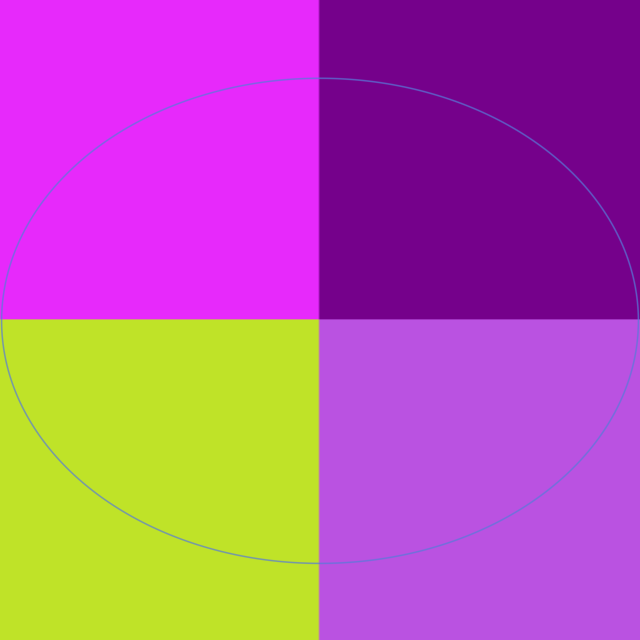
Give the GLSL for this background, as a WebGL 1 fragment shader.

```glsl
precision highp float;

uniform vec2 u_resolution;

const vec3 MAGENTA = vec3(0.905, 0.160, 0.985);
const vec3 PURPLE = vec3(0.460, 0.005, 0.545);
const vec3 LIME = vec3(0.750, 0.890, 0.155);
const vec3 LILAC = vec3(0.728, 0.320, 0.882);
const vec3 RING_BLUE = vec3(0.340, 0.480, 0.850);

const vec2 CROSSING = vec2(0.4985, 0.5010);
const vec2 SEAM_SOFTNESS = vec2(0.0022, 0.0014);

const vec2 RING_CENTER = vec2(0.5, 0.4987);
const vec2 RING_RADII = vec2(0.4975, 0.3790);
const float RING_HALF_WIDTH = 0.0012;
const float RING_SOFTNESS = 0.0012;
const float RING_OPACITY = 0.72;

// First-order signed distance to an axis-aligned ellipse
float ellipseDistance(vec2 p, vec2 radii) {
  float level = length(p / radii);
  float slope = length(p / (radii * radii));
  return level * (level - 1.0) / max(slope, 0.0001);
}

// Four flat panels meeting at the crossing
vec3 quadrants(vec2 uv, vec2 pixel) {
  vec2 soft = max(SEAM_SOFTNESS, 0.5 * pixel);
  vec2 side = smoothstep(-soft, soft, uv - CROSSING);
  vec3 lower = mix(LIME, LILAC, side.x);
  vec3 upper = mix(MAGENTA, PURPLE, side.x);
  return mix(lower, upper, side.y);
}

// Coverage of the thin elliptical outline
float ringMask(vec2 uv, vec2 pixel) {
  float soft = max(RING_SOFTNESS, 0.5 * max(pixel.x, pixel.y));
  float d = abs(ellipseDistance(uv - RING_CENTER, RING_RADII));
  return 1.0 - smoothstep(RING_HALF_WIDTH - soft, RING_HALF_WIDTH + soft, d);
}

void main() {
  vec2 pixel = 1.0 / u_resolution;
  vec2 uv = gl_FragCoord.xy * pixel;
  vec3 color = quadrants(uv, pixel);
  color = mix(color, RING_BLUE, RING_OPACITY * ringMask(uv, pixel));
  gl_FragColor = vec4(color, 1.0);
}
```
